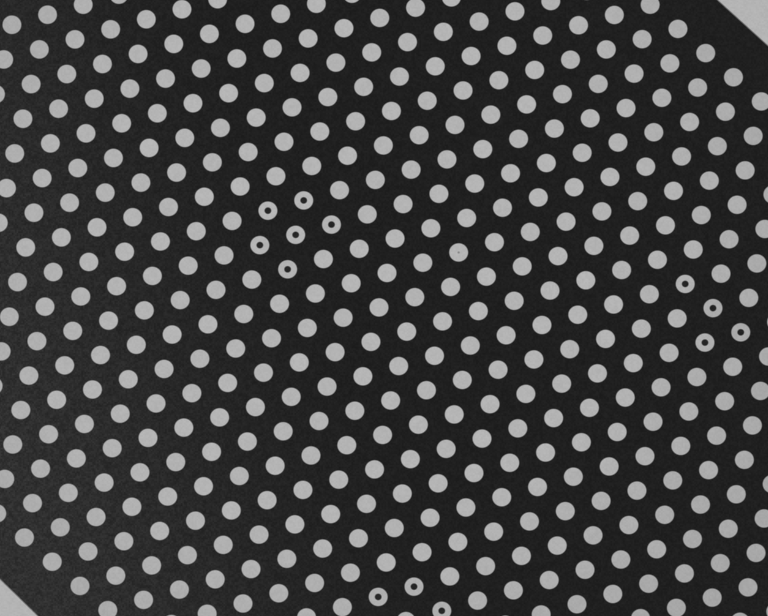
A WebGL 2 fragment shader for this pattern:

```glsl
#version 300 es
precision highp float;
// Pale dots on a dark printed sheet, laid on a slanted hexagonal lattice.
// A few clusters of dots are pierced into rings; the sheet ends in two cut
// corners, and soft light, ink fade and fine grain give it wear.
uniform vec2 u_resolution;
out vec4 fragColor;

// Lengths are fractions of the canvas height.
const vec2 LATTICE_ORIGIN = vec2(0.4349, 0.6580);
const vec2 STEP_A = vec2(0.05814, 0.01666);
const vec2 STEP_B = vec2(0.04508, -0.03926);
const float DOT_RADIUS = 0.0152;
const float HOLE_RADIUS = 0.0052;
const float SPECK_RADIUS = 0.0016;
const float LAST_ROW = 13.5;
const float INK_DARK = 0.124;
const float INK_FADED = 0.190;
const float PAPER = 0.705;
const float PAPER_SHADED = 0.645;

float hash(vec2 p) {
  vec3 q = fract(p.xyx * 0.1031);
  q += dot(q, q.yzx + 33.33);
  return fract((q.x + q.y) * q.z);
}

float valueNoise(vec2 p) {
  vec2 cell = floor(p), f = fract(p);
  f = f * f * (3.0 - 2.0 * f);
  float low = mix(hash(cell), hash(cell + vec2(1, 0)), f.x);
  float high = mix(hash(cell + vec2(0, 1)), hash(cell + vec2(1, 1)), f.x);
  return mix(low, high, f.y);
}

// Coverage of the inside of a signed distance.
float fill(float dist, float soft) {
  return 1.0 - smoothstep(-soft, soft, dist);
}

// Steps between two lattice cells along the three hexagonal axes.
float hexDistance(vec2 q) {
  return max(max(abs(q.x), abs(q.y)), abs(q.x + q.y));
}

bool isAt(vec2 q, vec2 cell) {
  return hexDistance(q - cell) < 0.5;
}

// Hexagonal flower of seven cells with one neighbour left out.
bool inFlower(vec2 q) {
  return hexDistance(q) < 1.5 && !isAt(q, vec2(0, 1));
}

// Bent run of four cells.
bool inHook(vec2 q) {
  return hexDistance(q) < 1.5 && q.x < 0.5 && !isAt(q, vec2(-1, 0));
}

bool isRing(vec2 cell) {
  return inFlower(cell - vec2(0, 1)) || inFlower(cell - vec2(-7, 14))
      || inHook(cell - vec2(7, 7));
}

// Slight bend of the sheet towards the upper left.
vec2 flatten(vec2 p) {
  float bend = clamp(1.0 - (p.x + 1.0 - p.y) / 0.57, 0.0, 1.0);
  return p - vec2(0.0036, 0.0049) * bend;
}

// Signed distance past the two cut corners of the sheet.
float cornerDistance(vec2 p) {
  float upperRight = dot(p - vec2(1.1645, 1.0), vec2(0.671, 0.741));
  float lowerLeft = dot(p - vec2(0.0, 0.060), vec2(-0.698, -0.717));
  return max(upperRight, lowerLeft);
}

// Paper coverage of one dot, pierced when it is a ring.
float dotCoverage(vec2 offset, vec2 cell, float soft) {
  float r = length(offset * vec2(0.985, 1.015));
  float coverage = fill(r - DOT_RADIUS, soft);
  if (isRing(cell)) coverage *= 1.0 - 0.97 * fill(r - HOLE_RADIUS, soft);
  if (isAt(cell, vec2(3, 3))) coverage *= 1.0 - 0.3 * fill(r - SPECK_RADIUS, soft);
  return coverage * step(abs(cell.x), LAST_ROW);
}

void main() {
  vec2 p = gl_FragCoord.xy / u_resolution.y;
  float soft = max(0.0017, 0.8 / u_resolution.y);

  // Nearest lattice point
  mat2 lattice = mat2(STEP_A, STEP_B);
  vec2 local = flatten(p) - LATTICE_ORIGIN;
  vec2 cell = round(inverse(lattice) * local);
  float dots = dotCoverage(local - lattice * cell, cell, soft);
  float corners = fill(-cornerDistance(p), soft * 1.3);

  // Uneven light and faded ink
  float fade = smoothstep(0.78, 0.0, p.x + 0.35 * p.y);
  float falloff = smoothstep(0.35, 0.95, length(p - vec2(0.55, 0.58)));
  float ink = mix(INK_DARK, INK_FADED, fade);
  float paper = mix(PAPER, PAPER_SHADED, falloff) + 0.014 * (hash(cell + 40.0) - 0.5);
  float tone = mix(ink, paper, dots);
  tone = mix(tone, PAPER, corners);

  // Fine grain, stronger where the ink is faded
  float grain = valueNoise(p * 390.0) + 0.6 * valueNoise(p * 190.0 + 17.0) - 0.8;
  tone += grain * mix(0.026, 0.055, fade * (1.0 - max(dots, corners)));
  fragColor = vec4(vec3(tone), 1.0);
}
```
